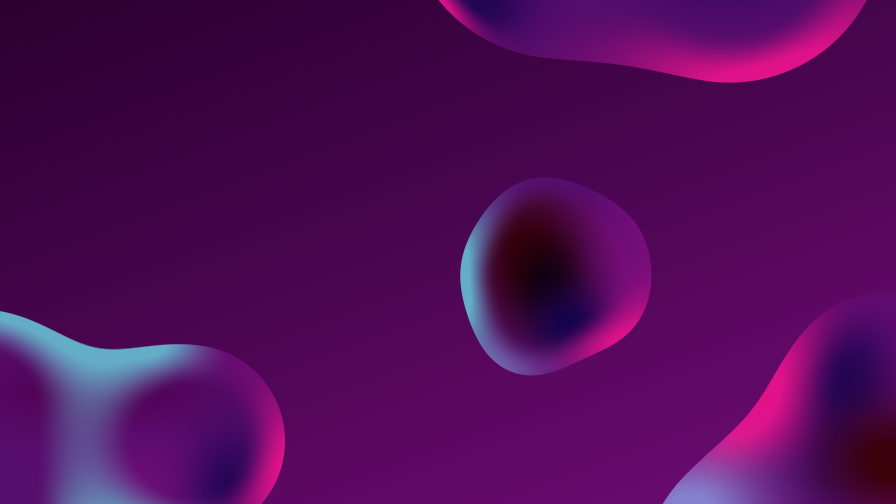
Write a WebGL 2 fragment shader that draws this background.

```glsl
#version 300 es
precision highp float;
uniform vec2 u_resolution;
out vec4 fragColor;

// Palette
const vec3 DUSK = vec3(0.165, 0.0, 0.185);
const vec3 ORCHID = vec3(0.435, 0.045, 0.46);
const vec3 VIOLET = vec3(0.34, 0.05, 0.42);
const vec3 PLUM = vec3(0.31, 0.0, 0.32);
const vec3 MAGENTA = vec3(0.46, 0.05, 0.48);
const vec3 PINK = vec3(0.88, 0.07, 0.54);
const vec3 CYAN = vec3(0.39, 0.68, 0.78);
const vec3 LAVENDER = vec3(0.52, 0.50, 0.80);
const vec3 NAVY = vec3(0.08, 0.01, 0.30);
const vec3 MAROON = vec3(0.23, 0.0, 0.04);
const vec3 INK = vec3(0.05, 0.0, 0.06);

// Lobes: centre and radius, in canvas heights
const vec3 TOP_LEFT = vec3(1.111, 1.192, 0.308);
const vec3 TOP_RIGHT = vec3(1.447, 1.145, 0.309);
const vec3 CORNER_PILLAR = vec3(-0.035, 0.201, 0.185);
const vec3 CORNER_LOBE = vec3(0.375, 0.125, 0.1905);
const vec3 SIDE_HEAD = vec3(1.752, 0.2245, 0.1944);
const vec3 SIDE_FOOT = vec3(1.574, -0.157, 0.303);
const vec3 ORB = vec3(1.098, 0.4528, 0.1905);

// Softness of the joins between lobes
const float TOP_BLEND = 0.148;
const float CORNER_BLEND = 0.273;
const float SIDE_BLEND = 0.238;

// Orb wobble: amplitude and phase of harmonics 2 to 5
const vec4 WOBBLE = vec4(0.0053, 0.0081, 0.0023, 0.0033);
const vec4 WOBBLE_PHASE = vec4(-1.84, 0.14, 1.35, -2.87);

float circle(vec2 p, vec3 c) {
    return length(p - c.xy) - c.z;
}

float smoothUnion(float a, float b, float k) {
    float h = max(k - abs(a - b), 0.0);
    return min(a, b) - h * h / (4.0 * k);
}

// Soft elliptical light or shade
float spot(vec2 p, vec2 centre, vec2 radius) {
    vec2 q = (p - centre) / radius;
    return exp(-dot(q, q));
}

// Glow fading inward from the outline
float rim(float d, float width) {
    return smoothstep(-width, 0.0, d);
}

void tint(inout vec3 col, vec3 paint, float amount) {
    col = mix(col, paint, clamp(amount, 0.0, 1.0));
}

float topShape(vec2 p) {
    return smoothUnion(circle(p, TOP_LEFT), circle(p, TOP_RIGHT), TOP_BLEND);
}

float cornerShape(vec2 p) {
    vec2 q = p - CORNER_PILLAR.xy;
    float pillar = length(vec2(q.x, max(q.y, 0.0))) - CORNER_PILLAR.z;
    return smoothUnion(pillar, circle(p, CORNER_LOBE), CORNER_BLEND);
}

float sideShape(vec2 p) {
    return smoothUnion(circle(p, SIDE_HEAD), circle(p, SIDE_FOOT), SIDE_BLEND);
}

float orbShape(vec2 p) {
    vec2 q = p - ORB.xy;
    vec4 wave = cos(vec4(2.0, 3.0, 4.0, 5.0) * atan(q.y, q.x) + WOBBLE_PHASE);
    return length(q) - ORB.z - dot(WOBBLE, wave);
}

vec3 topColor(vec2 p, float d) {
    vec3 col = VIOLET;
    tint(col, NAVY, 0.8 * spot(p, vec2(0.955, 0.995), vec2(0.10, 0.08)));
    tint(col, NAVY, 0.3 * spot(p, vec2(1.43, 1.02), vec2(0.16, 0.06)));
    tint(col, PINK, 1.2 * rim(d, 0.10) * spot(p, vec2(1.52, 0.88), vec2(0.25, 0.22)));
    tint(col, PINK, rim(d, 0.045) * spot(p, vec2(0.87, 1.0), vec2(0.10, 0.10)));
    return col;
}

vec3 cornerColor(vec2 p, float d) {
    vec3 col = VIOLET;
    tint(col, PLUM, 0.9 * spot(p, vec2(0.19, 0.225), vec2(0.24, 0.07)));
    tint(col, MAGENTA, 0.6 * spot(p, vec2(0.28, 0.04), vec2(0.11, 0.09)));
    tint(col, NAVY, 0.75 * spot(p, vec2(0.455, 0.03), vec2(0.07, 0.11)));
    tint(col, MAGENTA, 0.5 * rim(d, 0.08));
    tint(col, PINK, rim(d, 0.085) * spot(p, vec2(0.57, 0.07), vec2(0.13, 0.13)));
    float reach = 1.0 - smoothstep(0.30, 0.46, p.x);
    tint(col, CYAN, 1.1 * rim(d, 0.085) * reach);
    return col;
}

vec3 sideColor(vec2 p, float d) {
    vec3 col = mix(VIOLET, MAGENTA, 0.35);
    tint(col, NAVY, 0.8 * spot(p, vec2(1.68, 0.25), vec2(0.09, 0.13)));
    tint(col, NAVY, 0.5 * spot(p, vec2(1.65, 0.09), vec2(0.08, 0.10)));
    tint(col, MAROON, 1.1 * spot(p, vec2(1.765, 0.085), vec2(0.12, 0.10)));
    tint(col, PINK, 1.2 * rim(d, 0.11) * spot(p, vec2(1.50, 0.20), vec2(0.16, 0.20)));
    tint(col, LAVENDER, 1.1 * spot(p, vec2(1.37, -0.01), vec2(0.14, 0.10)));
    return col;
}

vec3 orbColor(vec2 p, float d) {
    vec3 col = mix(VIOLET, MAGENTA, smoothstep(1.05, 1.28, p.x));
    tint(col, MAROON, 1.1 * spot(p, vec2(1.05, 0.49), vec2(0.10, 0.13)));
    tint(col, INK, 0.9 * spot(p, vec2(1.085, 0.44), vec2(0.07, 0.085)));
    tint(col, NAVY, spot(p, vec2(1.13, 0.355), vec2(0.07, 0.07)));
    tint(col, VIOLET, rim(d, 0.06));
    tint(col, MAGENTA, rim(d, 0.10) * smoothstep(1.15, 1.28, p.x));
    tint(col, PINK, rim(d, 0.085) * spot(p, vec2(1.235, 0.325), vec2(0.11, 0.09)));
    tint(col, LAVENDER, 0.6 * rim(d, 0.08) * spot(p, vec2(0.99, 0.27), vec2(0.09, 0.07)));
    tint(col, CYAN, 1.3 * rim(d, 0.075) * spot(p, vec2(0.90, 0.44), vec2(0.10, 0.15)));
    return col;
}

void main() {
    vec2 uv = gl_FragCoord.xy / u_resolution;
    vec2 p = gl_FragCoord.xy / u_resolution.y;

    // Diagonal backdrop
    vec3 col = mix(DUSK, ORCHID, 0.4 * uv.x + 0.6 * (1.0 - uv.y));

    // Blobs with antialiased outlines
    vec4 d = vec4(topShape(p), cornerShape(p), sideShape(p), orbShape(p));
    vec4 cover = clamp(0.5 - d * u_resolution.y, 0.0, 1.0);
    tint(col, topColor(p, d.x), cover.x);
    tint(col, cornerColor(p, d.y), cover.y);
    tint(col, sideColor(p, d.z), cover.z);
    tint(col, orbColor(p, d.w), cover.w);
    fragColor = vec4(col, 1.0);
}
```
